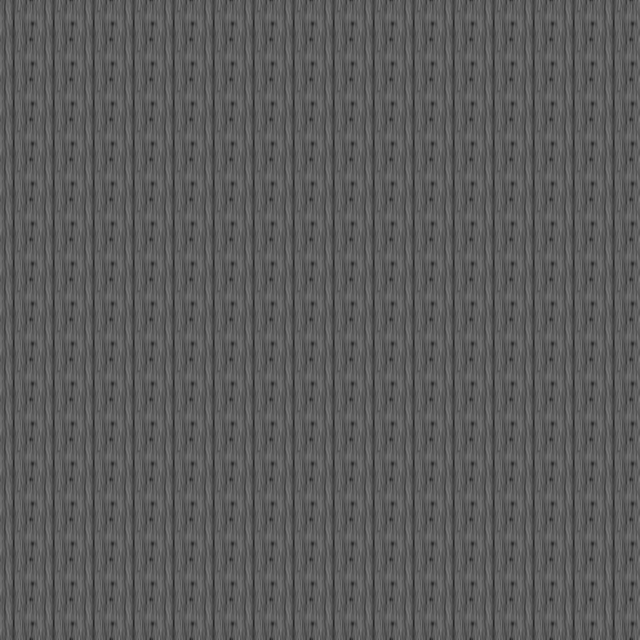
Reproduce this texture procedurally as a WebGL 2 fragment shader.

```glsl
#version 300 es
precision highp float;

// Weathered grey boards: one small panel of vertical wood grain, repeated 16 x 16.
// Wrapping gradient noise, steep across the grain and slow along it, makes the
// streaks; narrow dark seams, pale worn patches and round knots are laid over it.

uniform vec2 u_resolution;
out vec4 fragColor;

const float REPEATS = 16.0;
const vec3 WOOD_GREY = vec3(0.364);
const float DARKEST = 0.14;
const float LIGHTEST = 0.52;

// Noise cells per panel (across, along the grain) and strength of each layer.
const vec2 BROAD_CELLS = vec2(5.0, 1.0);
const vec2 STREAK_CELLS = vec2(13.0, 2.0);
const vec2 FIBRE_CELLS = vec2(22.0, 5.0);
const vec2 FLECK_CELLS = vec2(25.0, 13.0);
const float BROAD_GAIN = 0.06;
const float STREAK_GAIN = 0.12;
const float FIBRE_GAIN = 0.15;
const float FLECK_GAIN = 0.09;
const float ALONG_SLOPE = 0.3;

// Seams: position across, half width, depth.
const int SEAM_COUNT = 5;
const vec3 SEAMS[SEAM_COUNT] = vec3[](
    vec3(0.125, 0.024, 0.125), vec3(0.335, 0.030, 0.115), vec3(0.500, 0.016, 0.060),
    vec3(0.640, 0.016, 0.060), vec3(0.910, 0.016, 0.040));

// Knots: centre, radius, depth.
const int KNOT_COUNT = 3;
const vec4 KNOTS[KNOT_COUNT] = vec4[](
    vec4(0.815, 0.410, 0.046, 0.210), vec4(0.775, 0.010, 0.044, 0.200),
    vec4(0.470, 0.720, 0.026, 0.110));
const float KNOT_STRETCH = 1.1;

// Worn patches: centre, half size.
const int PATCH_COUNT = 3;
const vec4 PATCHES[PATCH_COUNT] = vec4[](
    vec4(0.770, 0.570, 0.170, 0.110), vec4(0.225, 0.650, 0.060, 0.400),
    vec4(0.020, 0.300, 0.070, 0.300));
const float PATCH_GAIN = 0.055;

// Integer hash giving a gradient for a lattice point, mostly across the grain.
vec2 latticeGradient(vec2 cell, float seed) {
    uint h = uint(cell.x) * 1597334677u ^ uint(cell.y) * 3812015801u ^ uint(seed) * 2798796415u;
    h = (h ^ (h >> 16)) * 2246822519u;
    h = (h ^ (h >> 13)) * 3266489917u;
    h ^= h >> 16;
    float angle = float(h & 65535u) * 6.28318 / 65536.0;
    return vec2(1.2 * cos(angle), ALONG_SLOPE * sin(angle));
}

float cornerValue(vec2 cell, vec2 local, vec2 corner, vec2 period, float seed) {
    return dot(latticeGradient(mod(cell + corner, period), seed), local - corner);
}

// Gradient noise that wraps after a whole number of cells.
float wrappedNoise(vec2 panel, vec2 period, float seed) {
    vec2 p = panel * period;
    vec2 cell = floor(p);
    vec2 f = p - cell;
    vec2 w = f * f * f * (f * (f * 6.0 - 15.0) + 10.0);
    float low = mix(cornerValue(cell, f, vec2(0, 0), period, seed),
                    cornerValue(cell, f, vec2(1, 0), period, seed), w.x);
    float high = mix(cornerValue(cell, f, vec2(0, 1), period, seed),
                     cornerValue(cell, f, vec2(1, 1), period, seed), w.x);
    return mix(low, high, w.y);
}

// Shortest offset within a panel whose opposite edges meet.
vec2 wrappedOffset(vec2 p, vec2 centre) {
    return fract(p - centre + 0.5) - 0.5;
}

float softSpot(vec2 q) {
    return exp(-dot(q, q));
}

float grain(vec2 p) {
    return BROAD_GAIN * wrappedNoise(p, BROAD_CELLS, 1.0)
         + STREAK_GAIN * wrappedNoise(p, STREAK_CELLS, 2.0)
         + FIBRE_GAIN * wrappedNoise(p, FIBRE_CELLS, 3.0)
         + FLECK_GAIN * wrappedNoise(p, FLECK_CELLS, 4.0);
}

// Dark cracks that fade a little along the grain.
float seamShade(vec2 p) {
    float shade = 0.0;
    for (int i = 0; i < SEAM_COUNT; i++) {
        float across = wrappedOffset(p, SEAMS[i].xx).x / SEAMS[i].y;
        float broken = 0.75 + 0.8 * wrappedNoise(p, vec2(9.0, 5.0), 10.0 + float(i));
        shade += SEAMS[i].z * broken * exp(-across * across);
    }
    return shade;
}

float knotShade(vec2 p) {
    float shade = 0.0;
    for (int i = 0; i < KNOT_COUNT; i++) {
        vec2 q = wrappedOffset(p, KNOTS[i].xy) / (KNOTS[i].z * vec2(1.0, KNOT_STRETCH));
        shade += KNOTS[i].w * softSpot(q);
    }
    return shade;
}

float wornLight(vec2 p) {
    float light = 0.0;
    for (int i = 0; i < PATCH_COUNT; i++)
        light += softSpot(wrappedOffset(p, PATCHES[i].xy) / PATCHES[i].zw);
    return PATCH_GAIN * light;
}

void main() {
    vec2 panel = fract(gl_FragCoord.xy / u_resolution * REPEATS);
    float tone = grain(panel) + wornLight(panel) - seamShade(panel) - knotShade(panel);
    fragColor = vec4(clamp(WOOD_GREY + tone, DARKEST, LIGHTEST), 1.0);
}
```
